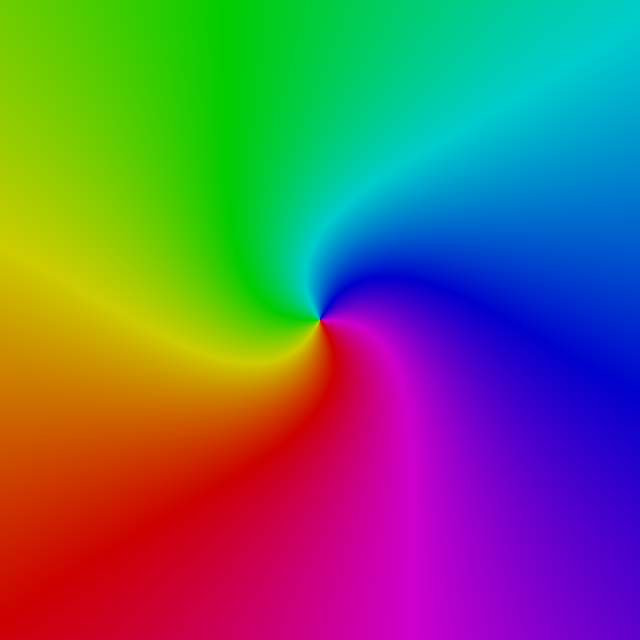
A WebGL 1 fragment shader for this background:

```glsl
precision highp float;

uniform vec2 u_resolution;

#define TAU 6.2831853
#define CENTER vec2(0.5, 0.5)
#define BRIGHTNESS 0.8
#define OUTER_ANGLE -0.384
#define TWIST 1.431
#define TWIST_FALLOFF 32.0
#define BLUE_HUE 0.6667

// Fully saturated colour wheel, hue in turns
vec3 hueColor(float hue) {
  vec3 ramp = abs(fract(hue + vec3(0.0, 2.0, 1.0) / 3.0) * 6.0 - 3.0) - 1.0;
  return clamp(ramp, 0.0, 1.0);
}

// Direction of the blue arm, bending more strongly towards the center
float armAngle(float radius) {
  return OUTER_ANGLE + TWIST / (1.0 + TWIST_FALLOFF * radius * radius);
}

void main() {
  // Centered coordinates, one unit per shorter canvas side
  float side = min(u_resolution.x, u_resolution.y);
  vec2 p = (gl_FragCoord.xy - CENTER * u_resolution) / side;

  // Keep the angle defined at the exact center
  float radius = length(p);
  float angle = radius > 0.0 ? atan(p.y, p.x) : 0.0;

  // Hue runs clockwise around the twisted wheel
  float hue = BLUE_HUE - (angle - armAngle(radius)) / TAU;
  gl_FragColor = vec4(BRIGHTNESS * hueColor(hue), 1.0);
}
```
